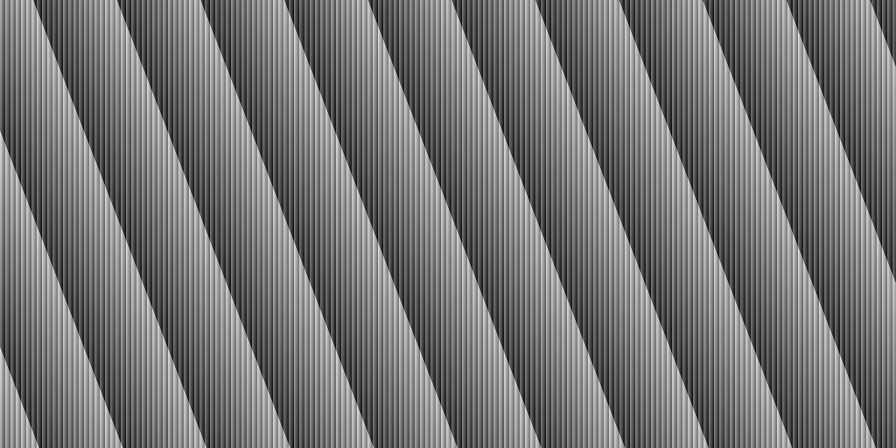
A Shadertoy shader for this pattern:

```glsl
const float BAND_PERIOD = 0.1868;             // horizontal spacing, in canvas heights
const float BAND_SLANT = 0.387;               // leftward shift per unit of height
const vec2 BAND_ANCHOR = vec2(1.0148, 0.5);   // a point on one band edge
const float PLEAT_PERIOD = 3.0 / 256.0;

const float MID_GREY = 0.46;
const float BAND_CONTRAST = 0.44;
const float PLEAT_CONTRAST = 0.45;

// Integral of the falling ramp 0.5 - fract(t)
float rampIntegral(float t) {
    float f = fract(t);
    return 0.5 * f * (1.0 - f);
}

// Falling ramp from 0.5 to -0.5, averaged over the filter width
float smoothRamp(float t, float width) {
    return (rampIntegral(t + 0.5 * width) - rampIntegral(t - 0.5 * width)) / width;
}

// Horizontal position measured in slanted bands
float bandCoordinate(vec2 p, vec2 anchor, float slant, float period) {
    vec2 offset = p - anchor;
    return (offset.x + slant * offset.y) / period;
}

void mainImage(out vec4 fragColor, in vec2 fragCoord) {
    float pixel = 1.0 / iResolution.y;
    vec2 p = fragCoord * pixel;

    // Slanted bands brighten from left to right
    float band = bandCoordinate(p, BAND_ANCHOR, BAND_SLANT, BAND_PERIOD);
    float bandShade = -smoothRamp(band, pixel / BAND_PERIOD);

    // Fine vertical pleats darken from left to right
    float pleatShade = smoothRamp(p.x / PLEAT_PERIOD, pixel / PLEAT_PERIOD);

    float grey = MID_GREY + BAND_CONTRAST * bandShade + PLEAT_CONTRAST * pleatShade;
    fragColor = vec4(vec3(grey), 1.0);
}
```
